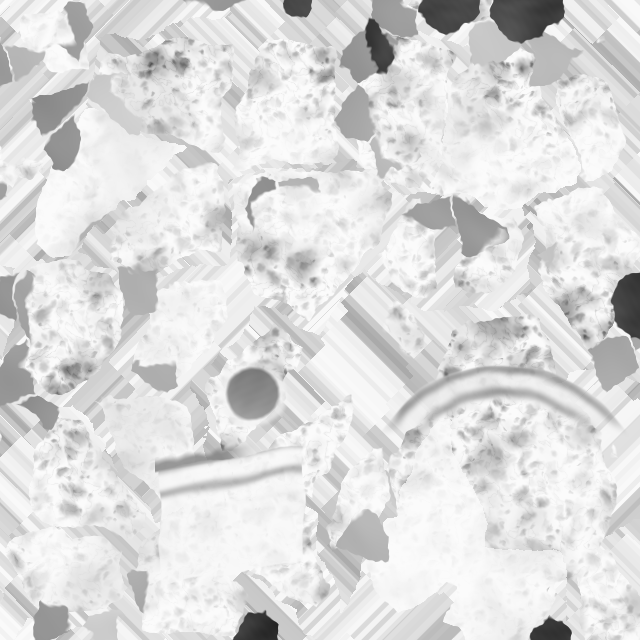
This texture map is drawn by a Shadertoy shader. Its source:

```glsl
vec2 hash2(vec2 p) {
    vec3 q = fract(p.xyx * vec3(.1031, .1030, .0973));
    q += dot(q, q.yzx + 33.33);
    return fract((q.xx + q.yz) * q.zy);
}

// Layered, rotated sines used for warping and clouding
vec2 wobble(vec2 p, float freq) {
    vec2 w = vec2(0);
    float amp = 1.;
    for (int i = 0; i < 5; i++) {
        w += amp * sin(freq * p.yx + vec2(1.7, 4.1) * float(i + 1) + 1.3 * w.yx);
        p = mat2(.8, .6, -.6, .8) * p;
        freq *= 1.85;
        amp *= .58;
    }
    return w;
}

// Nearest cell: x = distance gap to the second cell, yz = cell id
vec3 charts(vec2 p) {
    vec2 c = floor(p), id = c;
    float near = 9., next = 9.;
    for (int y = -1; y <= 1; y++)
    for (int x = -1; x <= 1; x++) {
        vec2 cell = c + vec2(x, y);
        float d = length(cell + hash2(cell) - p);
        if (d < near) { next = near; near = d; id = cell; }
        else next = min(next, d);
    }
    return vec3(next - near, hash2(id + 71.));
}

// Soft round hollows, darker towards the upper rim
float pits(vec2 p) {
    vec2 c = floor(p);
    float sum = 0.;
    for (int y = -1; y <= 1; y++)
    for (int x = -1; x <= 1; x++) {
        vec2 cell = c + vec2(x, y), h = hash2(cell + 19.);
        vec2 v = p - cell - hash2(cell);
        float r = .28 + .5 * h.x;
        float rim = .8 + .4 * clamp(v.y / r, -1., 1.);
        sum += h.y * h.y * rim * (1. - smoothstep(.2 * r, r, length(v)));
    }
    return sum;
}

// Bars of constant tone with smoothed sides
float bars(float t, float n, float row, float px) {
    t *= n;
    float i = floor(t), soft = min(1., 1.5 * n * px);
    float a = hash2(vec2(i, row)).x, b = hash2(vec2(i + 1., row)).x;
    return mix(a, b, smoothstep(1. - soft, 1., t - i));
}

// Diagonal smears filling the space between the charts
float smear(vec2 p, float flip, float px) {
    vec2 d = vec2(p.x + p.y, p.x - p.y) * .707;
    if (flip > .5) d = d.yx;
    float row = floor(d.y * 7. + 3. * bars(d.x, 16., 5., px));
    float wide = bars(d.x, 26., row, px), thin = bars(d.x, 120., row, px);
    return .98 - .22 * wide * wide - .13 * thin * thin;
}

void mainImage(out vec4 fragColor, in vec2 fragCoord) {
    float px = 1. / min(iResolution.x, iResolution.y);
    vec2 p = fragCoord / iResolution.xy;
    vec2 rough = wobble(p, 45.), cloud = wobble(p + 3., 11.);
    vec2 jag = p + .006 * rough;
    vec2 soft = p + .0035 * wobble(p, 75.);

    // Pitted stone, with wrinkles and uneven density
    vec3 chart = charts(jag * 5.5 + 2.);
    float density = clamp(.85 + .38 * cloud.x, .25, 1.6);
    density *= mix(1., .3, smoothstep(.78, .82, chart.y));
    float wrinkle = pow(1. - abs(sin(2.2 * wobble(soft, 60.).y)), 3.);
    float tone = .985 - density * (.32 * pits(soft * 17.) + .32 * pits(soft * 37. + 8.)
               + .24 * pits(soft * 80. + 5.) + .06 * wrinkle);
    tone -= .07 * smoothstep(.5, 2., cloud.y);

    // Large boulder and slab regions stay free of gaps
    vec2 b = p - vec2(.785, .235);
    float boulder = length(b + .005 * rough) - .175;
    vec2 s = p - vec2(.362, .195);
    s.y -= .17 * s.x;
    vec2 box = abs(s + .002 * rough) - vec2(.112, .09);
    float slab = max(box.x, box.y);
    float open = smoothstep(-px, px, min(boulder, slab));

    // Smears between charts and near the canvas border
    float border = min(min(p.x, 1. - p.x), min(p.y, 1. - p.y));
    float width = .03 + .19 * chart.z + .05 * cloud.x + .3 * (1. - smoothstep(0., .09, border));
    float gap = open * smoothstep(-6. * px, 6. * px, width - chart.x);
    tone = mix(tone, smear(p, chart.y, px), gap);

    // Grey shaded scraps beside the gaps
    vec3 scrap = charts(jag * 15. + 31.);
    float scrapMask = open * step(scrap.y, .12) * smoothstep(.02, .09, scrap.x)
                    * (1. - smoothstep(.3, .36, chart.x));
    tone = mix(tone, .56 + .24 * scrap.z + .035 * cloud.y, scrapMask);

    // Arched ledge over the boulder
    float ring = length(b * vec2(.9, 1.)) + .004 * cloud.x;
    float arch = smoothstep(.135, .15, ring) * (1. - smoothstep(.195, .2, ring))
               * smoothstep(.08, .13, b.y);
    float fold = pow(.5 + .5 * sin(ring * 170. + cloud.y * 1.4), 2.);
    tone = mix(tone, .94 - .42 * fold * (.6 + .25 * cloud.x), arch * .85);

    // Pale slab with a folded upper edge and a shadow above it
    float shade = smoothstep(.085, .09, s.y) * (1. - smoothstep(.1, .112, s.y + .003 * rough.x))
                * (1. - smoothstep(-.02, .04, s.x)) * step(-.12, s.x);
    tone = mix(tone, .5, shade * .8);
    float crease = pow(.5 + .5 * sin(s.y * 150. + 1.2 * cloud.x), 3.);
    float face = .975 - .25 * crease * smoothstep(.01, .05, s.y) - .25 * (.985 - tone);
    tone = mix(tone, face, 1. - smoothstep(-px, px, slab));

    // Deep round hollow with a bright lip
    vec2 h = (p - vec2(.395, .385) + .0015 * rough) / .043;
    float hole = length(h);
    tone = mix(tone, .95, .7 * (1. - smoothstep(1.1, 1.35, hole)));
    float inside = .57 - .13 * h.y + .035 * cloud.y + .03 * rough.x;
    tone = mix(tone, inside, 1. - smoothstep(.86, 1.04, hole));

    // Nearly black scraps along the canvas edges
    float dark = 9.;
    for (int i = 0; i < 7; i++) {
        float k = float(i), j = k - 4.;
        vec2 at = vec2(.47 + .12 * k, 1. - .075 * step(abs(k - 1.), .1));
        float r = .024 + .011 * k;
        if (i == 1) r = .02;
        if (i > 3) {
            at = i == 4 ? vec2(1., .515) : vec2(.4 + .465 * (j - 1.), 0.);
            r = .045 - .009 * j;
        }
        vec2 v = abs(jag - at) * vec2(1., i == 1 ? .5 : .85);
        dark = min(dark, max(max(v.x, v.y), (v.x + v.y) * .75) - r);
    }
    float ink = .23 + .035 * cloud.x + .025 * rough.y;
    tone = mix(tone, clamp(ink, .14, .38), 1. - smoothstep(-px, px, dark));

    fragColor = vec4(vec3(clamp(tone, 0., 1.)), 1.);
}
```
